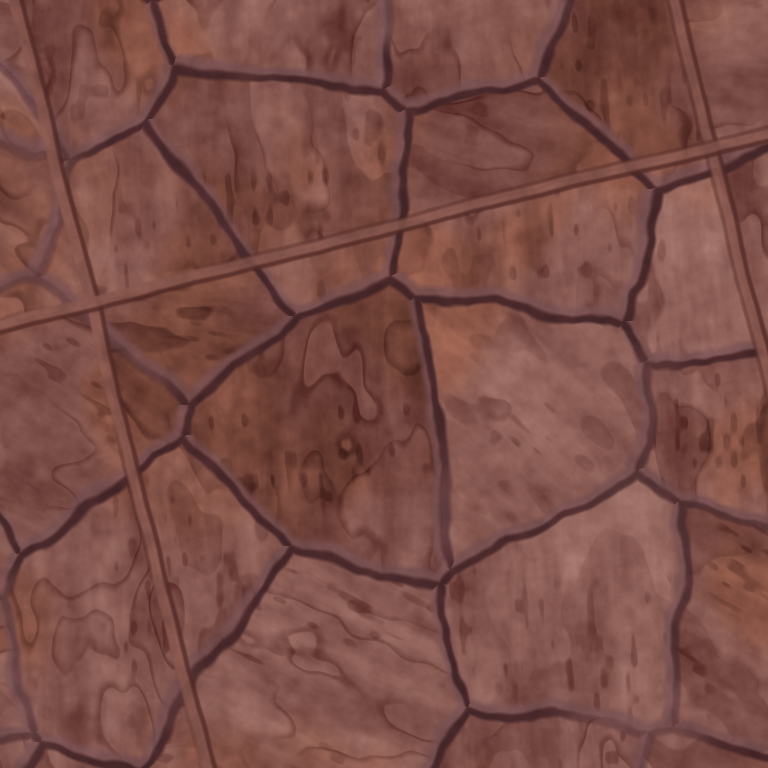
Write a Shadertoy shader that draws this texture.

```glsl
// Weathered red sandstone paving: warped Voronoi slabs with shaded dark joints,
// crossed by a tilted grid of straight mortar seams. Each slab gets its own
// grain direction, terraced flakes, elongated pits and tone.
#define SLABS 3.6
#define JITTER 0.8
#define JOINT_WIDTH 0.0085
#define SEAM_SPACING 0.833
#define SEAM_WIDTH 0.0085
#define FLAKE_LAYERS 8.0
#define GRAIN_CONTRAST 0.65
#define PIT_DEPTH 0.30

const vec3 DARK_STONE = vec3(0.35, 0.175, 0.16);
const vec3 PALE_STONE = vec3(0.615, 0.435, 0.40);
const vec3 RUST_STONE = vec3(0.48, 0.27, 0.19);
const vec3 JOINT_SHADOW = vec3(0.27, 0.145, 0.155);
const vec3 JOINT_MAUVE = vec3(0.46, 0.31, 0.32);
const vec3 SEAM_LIGHT = vec3(0.52, 0.335, 0.30);
const vec3 SEAM_SHADOW = vec3(0.31, 0.155, 0.14);

float hash(vec2 p) {
    return fract(sin(dot(p, vec2(127.1, 311.7))) * 43758.545);
}

vec2 hash2(vec2 p) {
    return vec2(hash(p), hash(p + 57.3));
}

float noise(vec2 p) {
    vec2 i = floor(p), f = fract(p);
    f = f * f * (3.0 - 2.0 * f);
    return mix(mix(hash(i), hash(i + vec2(1, 0)), f.x),
               mix(hash(i + vec2(0, 1)), hash(i + vec2(1, 1)), f.x), f.y);
}

float fbm(vec2 p) {
    float sum = 0.0, amp = 0.533;
    for (int i = 0; i < 4; i++) {
        sum += amp * noise(p);
        p = mat2(0.8, 0.6, -0.6, 0.8) * p * 2.03 + 7.1;
        amp *= 0.5;
    }
    return sum;
}

vec2 slabCentre(vec2 cell) {
    return cell + 0.5 + JITTER * (hash2(cell + 11.0) - 0.5);
}

// Distance to the nearest slab border; also its slab id and outward normal.
float slabBorder(vec2 p, out vec2 id, out vec2 normal) {
    vec2 base = floor(p), nearest = vec2(0.0);
    float best = 1e3, border = 1e3;
    for (int y = -1; y <= 1; y++)
    for (int x = -1; x <= 1; x++) {
        vec2 cell = base + vec2(x, y), r = slabCentre(cell) - p;
        if (dot(r, r) < best) { best = dot(r, r); nearest = r; id = cell; }
    }
    normal = vec2(0.0, 1.0);
    for (int y = -2; y <= 2; y++)
    for (int x = -2; x <= 2; x++) {
        vec2 cell = id + vec2(x, y), r = slabCentre(cell) - p;
        if (x == 0 && y == 0) continue;
        vec2 n = normalize(r - nearest);
        float d = dot(0.5 * (r + nearest), n);
        if (d < border) { border = d; normal = n; }
    }
    return border;
}

// Terraced flakes: x is the tone of the layer, y the shadow along its edge.
vec2 flakes(vec2 p, float seed) {
    float h = fbm(p) * FLAKE_LAYERS;
    float layer = floor(h), t = fract(h);
    float tone = mix(hash(vec2(layer - 1.0, seed)), hash(vec2(layer, seed)),
                     smoothstep(0.0, 0.12, t));
    float edge = smoothstep(0.0, 0.07, t) * (1.0 - smoothstep(0.07, 0.3, t));
    return vec2(tone, edge * smoothstep(0.4, 0.7, noise(p * 2.3 + 4.0)));
}

vec3 stone(vec2 p, vec2 id) {
    float seed = hash(id + 3.7);
    // Grain runs mostly upright, some slabs lie flat or slanted.
    float angle = seed < 0.5 ? 0.2 * seed : 0.6 + 2.2 * (seed - 0.5);
    float c = cos(angle), s = sin(angle);
    vec2 q = mat2(c, -s, s, c) * p + 5.0 * seed;

    vec2 flake = flakes(q * vec2(6.5, 3.5), seed);
    float grain = fbm(q * vec2(34.0, 7.0));
    float grit = fbm(p * 55.0);
    float cloud = fbm(p * 4.5 + 20.0 * seed);
    float pits = smoothstep(0.70, 0.88, noise(q * vec2(95.0, 38.0)))
               * smoothstep(0.35, 0.65, noise(q * 9.0));

    float tone = 0.60 + 0.24 * (hash(id + 8.1) - 0.5) + 0.34 * (flake.x - 0.5)
               + GRAIN_CONTRAST * (grain - 0.5) + 0.45 * (grit - 0.5)
               + 0.5 * (cloud - 0.5) - 0.32 * flake.y - PIT_DEPTH * pits;
    vec3 col = mix(DARK_STONE, PALE_STONE, clamp(tone, -0.1, 1.15));
    float rust = smoothstep(0.5, 0.75, fbm(p * 5.0 + 31.0));
    return mix(col, RUST_STONE * (0.6 + 0.75 * tone), 0.5 * rust);
}

void mainImage(out vec4 fragColor, in vec2 fragCoord) {
    vec2 p = fragCoord / iResolution.y;
    vec2 wobble = vec2(fbm(p * 8.0), fbm(p * 8.0 + 40.0)) - 0.5;

    // Seams: signed distance to a square grid turned by about 14 degrees.
    vec2 grid = mat2(0.970, -0.243, 0.243, 0.970) * p - vec2(0.262, 0.560);
    grid = (grid + 0.008 * wobble) / SEAM_SPACING;
    vec2 panel = floor(grid);
    vec2 seam = (fract(grid + 0.5) - 0.5) * SEAM_SPACING;

    vec2 id, normal;
    float d = slabBorder((p + 0.05 * wobble) * SLABS, id, normal) / SLABS;
    vec3 col = stone(p, id + 17.0 * panel);

    // Joints: a mauve rim above a dark, partly worn groove.
    float offset = 0.004 * clamp(2.0 * dot(normal, vec2(-0.4, 0.9)), -1.0, 1.0);
    float wear = smoothstep(0.25, 0.55, noise(p * 6.0 + 13.0));
    float rim = 1.0 - smoothstep(0.4, 1.7, abs(d + offset) / JOINT_WIDTH);
    float groove = 1.0 - smoothstep(0.25, 1.0, abs(d - offset) / JOINT_WIDTH);
    float rough = 0.85 + 0.3 * fbm(p * 50.0);
    col = mix(col, JOINT_MAUVE * rough, 0.75 * rim);
    col = mix(col, JOINT_SHADOW * rough, groove * mix(0.3, 0.95, wear));

    // Straight seams: a light ridge between thin shadow lines.
    for (int i = 0; i < 2; i++) {
        float s = (i == 0 ? seam.x : seam.y) / SEAM_WIDTH;
        float side = i == 0 ? 1.0 : -1.0;
        float ridge = 1.0 - smoothstep(0.7, 1.2, abs(s));
        float shade = 1.0 - smoothstep(0.1, 0.6, abs(s - side));
        float faint = 1.0 - smoothstep(0.1, 0.5, abs(s + side));
        col = mix(col, SEAM_LIGHT * rough, 0.85 * ridge);
        col = mix(col, SEAM_SHADOW, 0.75 * shade + 0.4 * faint * wear);
    }
    fragColor = vec4(col, 1.0);
}
```
